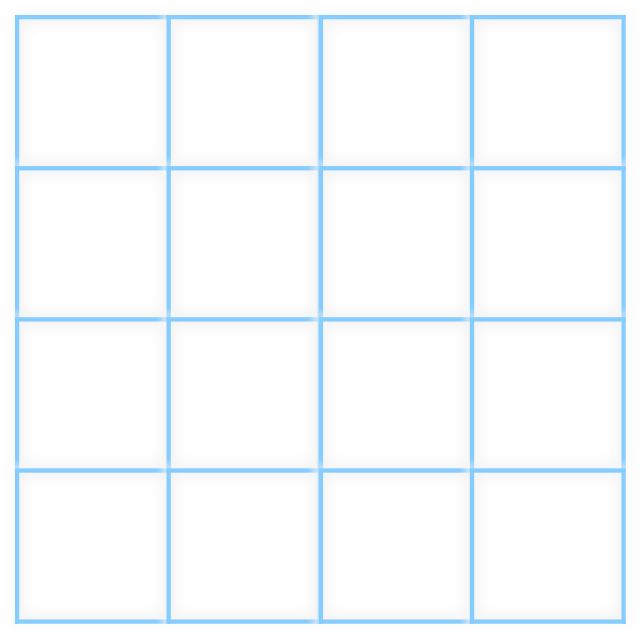
Write a WebGL 2 fragment shader that draws this pattern.

```glsl
#version 300 es
precision highp float;

#define CELLS 4.0
#define ORIGIN vec2(0.0267, 0.0256)
#define PITCH vec2(0.2377, 0.2369)
#define HALF_LINE 0.0034
#define MIDDLE_EXTRA 0.0009
#define PALE_STRIP 0.0021
#define FADE_REACH 0.024
#define FADE_AMOUNT vec2(0.85, 0.62)
#define SHADE_REACH 0.030
#define SHADE_DEPTH 0.042

uniform vec2 u_resolution;
out vec4 fragColor;

const vec3 PAPER = vec3(1.0);
const vec3 BLUE = vec3(0.52, 0.80, 1.0);
const vec3 PALE_BLUE = vec3(0.83, 0.91, 0.97);

// Antialiased coverage of the region where dist is negative
float coverage(float dist, float pixel) {
    return clamp(0.5 - dist / pixel, 0.0, 1.0);
}

void main() {
    vec2 p = gl_FragCoord.xy / u_resolution.y;
    float pixel = 1.0 / u_resolution.y;

    // Nearest grid line on each axis and the signed offset from it
    vec2 index = clamp(round((p - ORIGIN) / PITCH), 0.0, CELLS);
    vec2 offset = p - ORIGIN - index * PITCH;
    float isMiddle = 1.0 - step(0.5, abs(index.x - 0.5 * CELLS));
    vec2 halfWidth = vec2(HALF_LINE + MIDDLE_EXTRA * isMiddle, HALF_LINE);

    // Outer frame
    vec2 halfFrame = 0.5 * CELLS * PITCH;
    vec2 beyond = abs(p - ORIGIN - halfFrame) - halfFrame - HALF_LINE;
    float frame = coverage(max(beyond.x, beyond.y), pixel);

    // Soft grey shade beside the lines, fainter outside the frame
    vec2 gap = max(abs(offset) - halfWidth, 0.0);
    vec2 falloff = pow(1.0 - clamp(gap / SHADE_REACH, 0.0, 1.0), vec2(2.0));
    float innerShade = 1.0 - (1.0 - falloff.x) * (1.0 - falloff.y);
    float outerGap = length(max(beyond, 0.0));
    float outerShade = 0.3 * pow(1.0 - clamp(outerGap / SHADE_REACH, 0.0, 1.0), 2.0);
    vec3 color = PAPER - SHADE_DEPTH * mix(outerShade, innerShade, frame);

    // Lines pale to the left of and above each inner crossing
    vec2 approach = vec2(-offset.x, offset.y) - halfWidth;
    vec2 inner = step(0.5, index) * step(index, vec2(CELLS - 0.5));
    vec2 fade = 1.0 - smoothstep(0.0, FADE_REACH, max(approach, 0.0));
    fade *= fade * clamp(0.5 + approach / pixel, 0.0, 1.0) * inner * FADE_AMOUNT;

    // Horizontal lines, then vertical lines over them
    float across = coverage(abs(offset.y) - halfWidth.y, pixel) * frame;
    float upright = coverage(abs(offset.x) - halfWidth.x, pixel) * frame;
    color = mix(color, mix(BLUE, PALE_BLUE, fade.x), across);

    // The middle vertical line has a pale left edge
    float strip = isMiddle * coverage(offset.x + halfWidth.x - PALE_STRIP, pixel);
    float paleness = max(fade.y, 0.7 * strip);
    color = mix(color, mix(BLUE, PALE_BLUE, paleness), upright);

    fragColor = vec4(color, 1.0);
}
```
